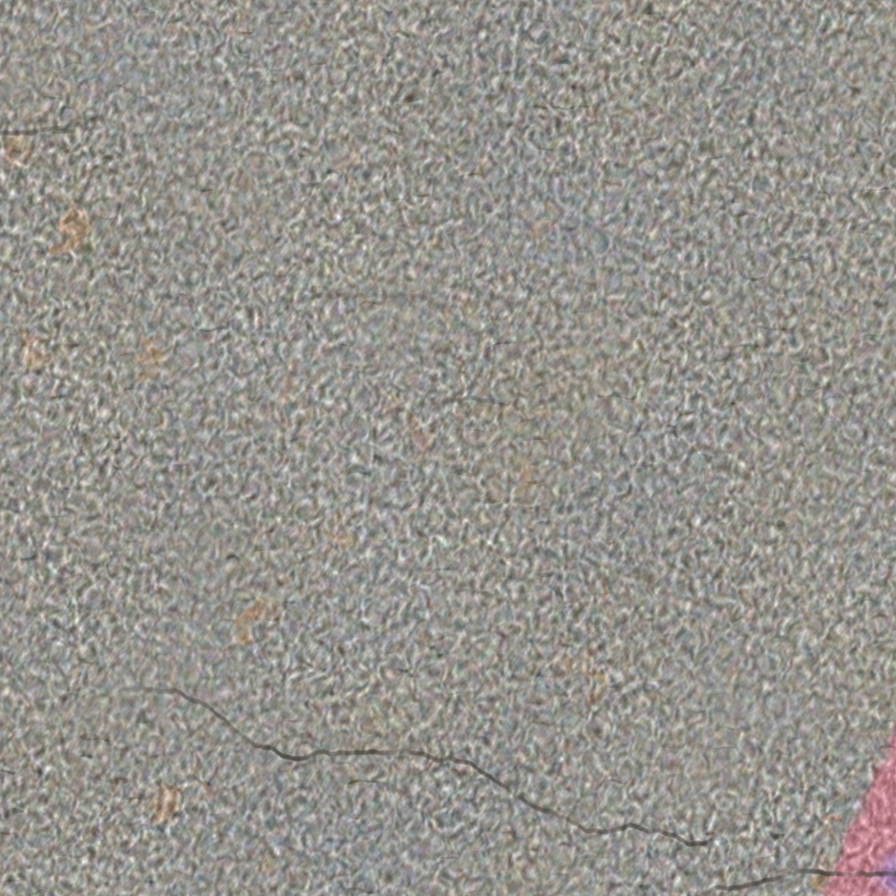
Give the GLSL for this texture, as a WebGL 1 fragment shader.

```glsl
precision highp float;
uniform vec2 u_resolution;

vec2 hash2(vec2 cell) {
  vec3 q = fract(cell.xyx * vec3(0.1031, 0.1030, 0.0973));
  q += dot(q, q.yzx + 33.33);
  return fract((q.xx + q.yz) * q.zy) * 2.0 - 1.0;
}

// Gradient noise, roughly -0.7 to 0.7
float noise(vec2 p) {
  vec2 i = floor(p), f = fract(p);
  vec2 w = f * f * f * (f * (f * 6.0 - 15.0) + 10.0);
  float a = dot(hash2(i), f);
  float b = dot(hash2(i + vec2(1, 0)), f - vec2(1, 0));
  float c = dot(hash2(i + vec2(0, 1)), f - vec2(0, 1));
  float d = dot(hash2(i + 1.0), f - 1.0);
  return mix(mix(a, b, w.x), mix(c, d, w.x), w.y);
}

// Stretched grains whose long axis lies at the given angle
float grains(vec2 p, float angle, float across, float along) {
  vec2 axis = vec2(cos(angle), sin(angle));
  return noise(vec2(dot(p, vec2(-axis.y, axis.x)) * across, dot(p, axis) * along) + 200.0);
}

// Soft dark line around a height, between two ends
float crack(vec2 p, float height, float start, float end) {
  float line = 1.0 - smoothstep(0.0008, 0.0036, abs(p.y - height) * 0.85);
  return line * smoothstep(start, start + 0.04, p.x) * (1.0 - smoothstep(end - 0.04, end, p.x));
}

void main() {
  vec2 p = gl_FragCoord.xy / u_resolution;
  vec2 warp = vec2(noise(p * 48.0 + 11.0), noise(p * 48.0 + 71.0));
  vec2 g = p + warp * 0.007;

  // Grain brightness, with patches of stronger and weaker contrast
  float grain = grains(g, 1.15, 138.0, 88.0) * 0.32
              + grains(g + 3.1, 1.9, 165.0, 115.0) * 0.22
              + grains(p + 7.7, 1.0, 290.0, 190.0) * 0.11;
  grain *= 1.0 + 0.5 * noise(p * 7.0 + 31.0);
  grain += grain * grain * 0.6;
  float light = 0.578 + grain + 0.03 * noise(p * 4.0 + 5.0);

  // Short shadows between grains
  float shadow = smoothstep(0.26, 0.5, noise(g * vec2(34.0, 105.0) + 90.0));
  light -= 0.11 * shadow;

  // Warm grey with faint colour flecks and rust stains
  vec3 color = light + vec3(0.008, 0.001, -0.022);
  color += vec3(0.06, 0.0, -0.06) * noise(g * 75.0 + 17.0);
  color += vec3(0.03, -0.03, 0.03) * noise(g * 65.0 + 43.0);
  color += vec3(0.025, 0.008, -0.03) * noise(p * 6.0 + 23.0);
  float rust = smoothstep(0.3, 0.55, noise(p * vec2(20.0, 14.0) + warp * 0.6 + 61.0));
  color += vec3(0.06, -0.01, -0.06) * rust;

  // Pink paint in the lower right corner, with a violet tip
  float edge = p.x - 0.917 - 0.43 * p.y + warp.x * 0.012;
  float paint = smoothstep(-0.008, 0.012, edge);
  vec3 pink = vec3(0.77, 0.51, 0.56) + (light - 0.58) * 0.9;
  color = mix(color, pink, paint * 0.9);
  float violet = 1.0 - smoothstep(0.008, 0.03, length(p - vec2(1.0, 0.025)) + warp.y * 0.01);
  color = mix(color, vec3(0.62, 0.5, 0.72) + grain * 0.8, violet * 0.8);

  // Wandering cracks
  float wobble = 0.011 * noise(vec2(p.x * 24.0, 3.5)) + 0.005 * noise(vec2(p.x * 75.0, 8.5));
  float main_height = 0.228 - 0.07 * smoothstep(0.2, 0.31, p.x)
                    - 0.085 * smoothstep(0.47, 0.68, p.x)
                    - 0.012 * smoothstep(0.7, 0.8, p.x);
  float low_height = 0.005 + 0.023 * smoothstep(0.8, 0.9, p.x);
  float cracks = crack(p, main_height + wobble, 0.15, 0.82);
  cracks = max(cracks, crack(p, low_height + wobble, 0.77, 1.1));
  cracks = max(cracks, 0.75 * crack(p, 0.85 + 0.15 * p.x + wobble, -0.1, 0.13));
  cracks = max(cracks, 0.45 * crack(p, 0.668 + wobble, 0.29, 0.5));
  cracks = max(cracks, 0.5 * crack(p, 0.552 + wobble, 0.48, 0.64));
  cracks *= clamp(0.72 + 0.9 * noise(p * 30.0 + 53.0), 0.0, 1.0);
  color = mix(color, vec3(0.29, 0.27, 0.25) + grain * 0.3, cracks * 0.85);

  gl_FragColor = vec4(clamp(color, 0.0, 1.0), 1.0);
}
```
